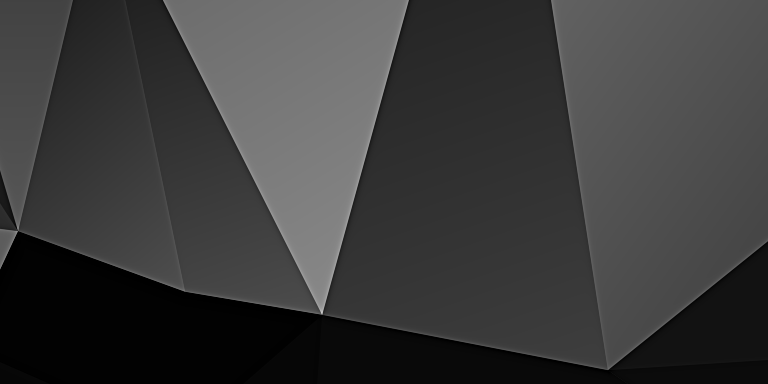
A WebGL 1 fragment shader for this background:

```glsl
precision highp float;
// Dark grey folded-paper facets with bevelled edges above a black faceted floor.

uniform vec2 u_resolution;

#define BEVEL 0.34         // contrast overshoot beside each fold
#define BEVEL_WIDTH 0.0055 // reach of the overshoot, in canvas heights
#define RIM_WIDTH 0.0030   // thickness of the lit fold line
#define FOLD_RIM 0.06      // light on folds between upper facets
#define RIDGE_RIM 0.09     // light along the ridge of the floor
#define FLOOR_RIM 0.010    // light on folds in the floor

// Corners shared by several facets, in canvas heights
const vec2 WEST = vec2(0.047, 0.398);
const vec2 DIP = vec2(0.482, 0.240);
const vec2 CENTRE = vec2(0.839, 0.180);
const vec2 LOW = vec2(1.583, 0.036);
const vec2 EAST = vec2(2.0, 0.372);

// Signed distance to the line a-b, positive on its right-hand side
float side(vec2 p, vec2 a, vec2 b) {
  vec2 dir = normalize(b - a);
  return dot(p - a, vec2(dir.y, -dir.x));
}

// Linear shade: slope in x, slope in y, value at the lower left
float ramp(vec2 p, float slopeX, float slopeY, float base) {
  return base + dot(p, vec2(slopeX, slopeY));
}

// Lays a facet over the tone where d > 0, with a bevel and a rim on the lighter side
float fold(float tone, float facet, float d, float rim) {
  float soft = 0.7 / u_resolution.y;
  float cover = smoothstep(-soft, soft, d);
  float bevel = BEVEL * (2.0 * cover - 1.0) * exp(-abs(d) / BEVEL_WIDTH);
  float lit = facet > tone ? cover : 1.0 - cover;
  return mix(tone, facet, cover + bevel) + rim * lit * exp(-abs(d) / RIM_WIDTH);
}

// Tall facets, laid from left to right
float upperFacets(vec2 p) {
  float tone = ramp(p, 0.0, -0.13, 0.39);
  tone = fold(tone, ramp(p, 0.15, -0.18, 0.28),
              side(p, WEST, vec2(0.190, 1.0)), FOLD_RIM);
  tone = fold(tone, ramp(p, 0.06, -0.17, 0.28),
              side(p, DIP, vec2(0.326, 1.0)), FOLD_RIM);
  tone = fold(tone, ramp(p, 0.06, -0.10, 0.50),
              side(p, CENTRE, vec2(0.424, 1.0)), FOLD_RIM);
  tone = fold(tone, ramp(p, 0.03, -0.085, 0.20),
              side(p, CENTRE, vec2(1.065, 1.0)), FOLD_RIM);
  return fold(tone, ramp(p, -0.11, 0.08, 0.46),
              side(p, LOW, vec2(1.435, 1.0)), FOLD_RIM);
}

// Small wedges that meet the left border
float leftWedges(float tone, vec2 p) {
  float wedge = side(p, vec2(0.0, 0.557), WEST);
  tone = fold(tone, 0.11, wedge, 0.0);
  tone = fold(tone, 0.17, min(wedge, side(p, vec2(0.0, 0.471), WEST)), 0.0);
  return fold(tone, 0.36, min(wedge, side(p, vec2(0.0, 0.404), WEST)), FOLD_RIM);
}

// Nearly black facets of the floor
float floorFacets(vec2 p) {
  float tone = 0.006;
  tone = fold(tone, 0.025, side(p, vec2(0.0, 0.057), vec2(0.130, 0.0)), 0.0);
  tone = fold(tone, 0.022, side(p, vec2(0.633, 0.0), CENTRE), 0.0);
  tone = fold(tone, 0.034, side(p, vec2(0.826, 0.0), CENTRE), 0.0);
  float corner = side(p, vec2(1.635, 0.0), LOW);
  tone = fold(tone, 0.070, corner, FLOOR_RIM);
  return fold(tone, 0.042,
              min(corner, side(p, LOW, vec2(2.0, 0.0625))), FLOOR_RIM);
}

// Distance below the bent ridge that bounds the floor
float floorDepth(vec2 p) {
  float middle = min(side(p, DIP, CENTRE), side(p, CENTRE, LOW));
  float depth = max(max(side(p, WEST, DIP), middle), side(p, LOW, EAST));
  return min(depth, side(p, vec2(0.0, 0.297), WEST));
}

void main() {
  vec2 p = gl_FragCoord.xy / u_resolution.y;
  p.x *= 2.0 * u_resolution.y / u_resolution.x; // keep the layout two units wide
  float tone = leftWedges(upperFacets(p), p);
  tone = fold(tone, floorFacets(p), floorDepth(p), RIDGE_RIM);
  gl_FragColor = vec4(vec3(clamp(tone, 0.0, 1.0)), 1.0);
}
```
